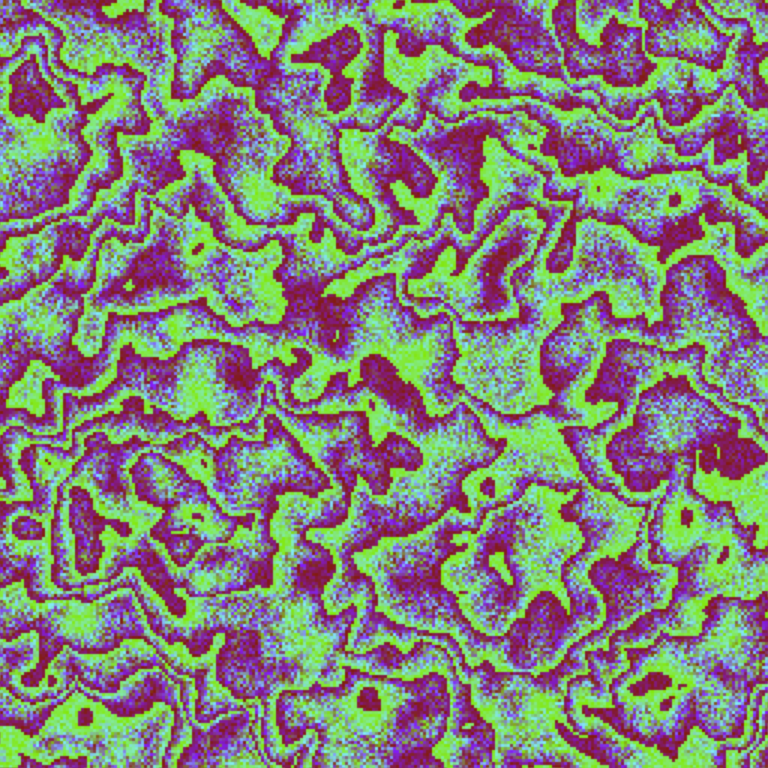
This pattern is drawn by a WebGL 1 fragment shader. Its source:

```glsl
precision highp float;
// Jagged terrain contours: a grainy green-to-violet ramp that wraps at every level.

uniform vec2 u_resolution;

const float PI = 3.14159265;
const float CELLS = 256.0; // grain cells across the canvas

float hash(vec2 p) {
  vec3 q = fract(p.xyx * vec3(0.1031, 0.1030, 0.0973));
  q += dot(q, q.yzx + 33.33);
  return fract((q.x + q.y) * q.z);
}

float cornerSlope(vec2 corner, vec2 offset) {
  float angle = 2.0 * PI * hash(corner + 57.0);
  return dot(vec2(cos(angle), sin(angle)), offset);
}

float gradientNoise(vec2 p) {
  vec2 i = floor(p);
  vec2 f = p - i;
  vec2 w = f * f * f * (f * (f * 6.0 - 15.0) + 10.0);
  vec2 e = vec2(1.0, 0.0);
  float low = mix(cornerSlope(i, f), cornerSlope(i + e, f - e), w.x);
  float high = mix(cornerSlope(i + e.yx, f - e.yx), cornerSlope(i + 1.0, f - 1.0), w.x);
  return mix(low, high, w.y);
}

// Noise folded at zero, which leaves sharp creases
float creasedNoise(vec2 p) {
  return abs(gradientNoise(p));
}

// Hills in contour levels; creased shifts fold their contours into teeth
float terrain(vec2 p) {
  vec2 q = p;
  float reach = 0.11;
  float frequency = 8.0;
  for (int octave = 0; octave < 2; octave++) {
    vec2 s = p * frequency + 13.0 * float(octave);
    q += reach * vec2(creasedNoise(s + 31.4), creasedNoise(s + 77.7));
    reach *= 0.45;
    frequency *= 2.0;
  }
  return 5.5 * gradientNoise(q * 3.3 + 4.3)
       - 2.2 * creasedNoise(q * 6.3 + 19.7)
       - 0.7 * creasedNoise(p * 13.0 + 41.2);
}

// Colour of one grain: green drops across the level, blue is mostly grain
vec3 grainColor(vec2 cell) {
  float level = fract(terrain((cell + 0.5) / CELLS) + 8.0);
  float greenGrain = hash(cell + 311.0) - 0.5;
  float blueGrain = hash(cell + 733.0) - 0.5;
  float swell = sin(PI * level);
  float dithered = level + 0.6 * greenGrain * swell;
  float green = mix(0.92, 0.1, smoothstep(-0.1, 1.1, dithered));
  green += 0.1 * sin(2.0 * PI * clamp(dithered, 0.0, 1.0));
  float blue = 0.24 + 0.38 * swell + blueGrain * (0.4 + 0.7 * swell);
  return vec3(0.51, clamp(vec2(green, blue), 0.03, 0.97));
}

void main() {
  vec2 uv = gl_FragCoord.xy / min(u_resolution.x, u_resolution.y);

  // Blend the four nearest grains so that every edge stays soft
  vec2 grid = uv * CELLS - 0.5;
  vec2 cell = floor(grid);
  vec2 w = smoothstep(0.12, 0.88, grid - cell);
  vec2 e = vec2(1.0, 0.0);
  vec3 low = mix(grainColor(cell), grainColor(cell + e), w.x);
  vec3 high = mix(grainColor(cell + e.yx), grainColor(cell + 1.0), w.x);

  gl_FragColor = vec4(mix(low, high, w.y), 1.0);
}
```
